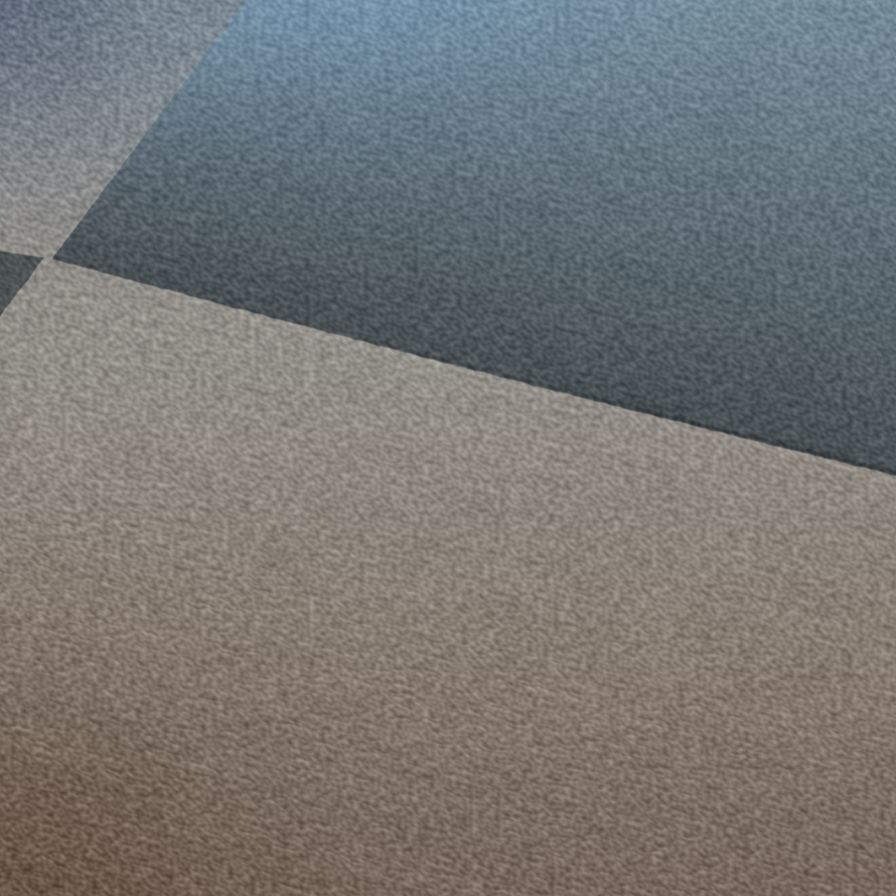
This texture is drawn by a three.js fragment shader. Its source:

```glsl
// Woven carpet tiles seen at a slant: pale and slate tiles meet at one corner.
// Two tilted seams choose the tile, broad gradients light it from a cool top
// to a warm base, and gradient noise with bent ribs gives the pile.
varying vec2 vUv;

const vec2 CORNER = vec2(0.058, 0.711);    // where the four tiles meet
const float LONG_SLOPE = -0.256;           // rise per unit across
const float SIDE_SLOPE = 0.750;            // run per unit upward
const float CORNER_GAP = 0.010;            // offset of the small left tile
const float EDGE_SOFTNESS = 0.0016;

const vec3 PALE_BASE = vec3(0.465, 0.402, 0.358);
const vec3 PALE_MIDDLE = vec3(0.540, 0.500, 0.463);
const vec3 PALE_SEAM = vec3(0.570, 0.555, 0.532);
const vec3 PALE_TOP = vec3(0.490, 0.540, 0.580);
const vec3 SLATE_SEAM = vec3(0.285, 0.312, 0.327);
const vec3 SLATE_TOP = vec3(0.460, 0.545, 0.600);
const vec3 WINDOW_GLOW = vec3(0.000, 0.030, 0.065);

const float GRAIN = 0.19;
const float RIB_STRENGTH = 0.026;
const float RIB_FREQUENCY = 150.0;         // ribs per unit beside the seam
const float RIB_SPREAD = 42.0;             // widening toward the viewer

vec2 hashGradient(vec2 cell) {
  vec3 p = fract(cell.xyx * vec3(0.1031, 0.1030, 0.0973));
  p += dot(p, p.yzx + 33.33);
  float angle = 6.28318 * fract((p.x + p.y) * p.z);
  return vec2(cos(angle), sin(angle));
}

float gradientNoise(vec2 p) {
  vec2 i = floor(p), f = fract(p);
  vec2 u = f * f * f * (f * (f * 6.0 - 15.0) + 10.0);
  vec2 e = vec2(1.0, 0.0);
  float a = dot(hashGradient(i), f);
  float b = dot(hashGradient(i + e.xy), f - e.xy);
  float c = dot(hashGradient(i + e.yx), f - e.yx);
  float d = dot(hashGradient(i + e.xx), f - e.xx);
  return mix(mix(a, b, u.x), mix(c, d, u.x), u.y);
}

float step01(float d) {
  return smoothstep(-EDGE_SOFTNESS, EDGE_SOFTNESS, d);
}

vec3 paleTile(vec2 uv) {
  vec3 color = mix(PALE_BASE, PALE_MIDDLE, smoothstep(-0.05, 0.38, uv.y));
  color = mix(color, PALE_SEAM, smoothstep(0.30, 0.62, uv.y));
  color = mix(color, PALE_TOP, smoothstep(0.66, 1.0, uv.y));
  // Corners fall off on the left
  float lower = exp(-dot(uv, uv) * 14.0);
  vec2 fromTop = uv - vec2(0.0, 1.0);
  float upper = exp(-dot(fromTop, fromTop) * 45.0);
  color *= 1.0 - lower * vec3(0.13, 0.18, 0.22);
  return color * (1.0 - upper * vec3(0.18, 0.18, 0.13));
}

vec3 slateTile(vec2 uv, float above, float seamY) {
  float height = clamp(above / (1.0 - seamY), 0.0, 1.0);
  vec3 color = mix(SLATE_SEAM, SLATE_TOP, height);
  vec2 toGlow = (uv - vec2(0.38, 1.0)) * vec2(3.0, 7.0);
  return color + WINDOW_GLOW * exp(-dot(toGlow, toGlow));
}

void main() {
  vec2 uv = vUv;
  vec2 rel = uv - CORNER;

  // Seams, with a slight wobble from the cut pile
  float wobble = 0.0016 * gradientNoise(uv * 75.0);
  float seamY = CORNER.y + LONG_SLOPE * rel.x;
  seamY += 0.006 * sin(3.14159 * clamp(rel.x, 0.0, 1.0)) * -0.6;
  float above = uv.y - seamY + wobble;
  float right = rel.x - SIDE_SLOPE * rel.y + wobble;
  float mainSlate = step01(above) * step01(right);
  float leftAbove = uv.y - (CORNER.y - 0.15 * rel.x);
  float leftSlate = step01(-leftAbove) * step01(-right - CORNER_GAP);
  float slate = max(mainSlate, leftSlate);

  // Tile colours
  vec3 smallTile = SLATE_SEAM * vec3(1.06, 1.03, 1.01);
  vec3 dark = mix(slateTile(uv, above, seamY), smallTile, leftSlate);
  vec3 color = mix(paleTile(uv), dark, slate);

  // Raised rim of the pale tile and the shadow it leaves
  float along = smoothstep(0.0, 0.15, rel.x);
  float rim = exp(-pow((above + 0.004) / 0.004, 2.0)) * (1.0 - slate);
  float shade = exp(-pow((above - 0.003) / 0.003, 2.0)) * mainSlate;
  color += along * (0.025 * rim - 0.075 * shade * smoothstep(0.2, 0.9, uv.x));

  // Pile: fine grain, short tufts and broad wear, laid along the seam
  vec2 weave = vec2(uv.x, uv.y - LONG_SLOPE * uv.x);
  float fine = gradientNoise(weave * vec2(165.0, 205.0));
  float tufts = gradientNoise(weave * vec2(70.0, 115.0) + 17.3);
  float wear = gradientNoise(weave * vec2(12.0, 26.0) + 41.7);
  float pile = 0.70 * fine + 0.38 * tufts + 0.12 * wear;

  // Ribs widen toward the viewer and break up along their length
  float below = max(-above, 0.0);
  float phase = below * (RIB_FREQUENCY - RIB_SPREAD * below) + 0.9 * tufts;
  float broken = 0.65 + 0.9 * gradientNoise(weave * vec2(28.0, 45.0) + 8.1);
  float ribs = sin(6.28318 * phase) * broken * smoothstep(0.06, 0.40, below);

  color += GRAIN * pile * mix(1.0, 0.85, slate);
  color += RIB_STRENGTH * ribs * (1.0 - slate);
  gl_FragColor = vec4(clamp(color, 0.0, 1.0), 1.0);
}
```
